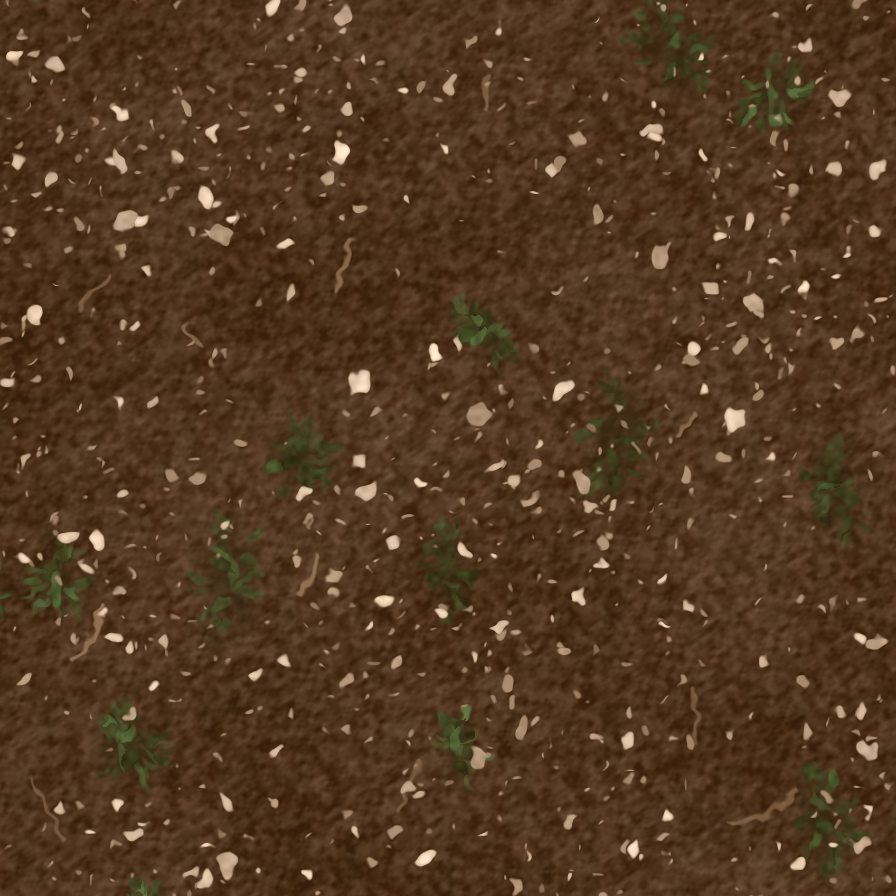
Give the GLSL for this texture, as a Shadertoy shader.

```glsl
// Bare brown soil strewn with pale stone chips, dry straws and small weeds.
// Layered value noise colours the soil; jittered grids scatter ellipses for
// stones, capsules for straws and bunches of pointed leaves for weeds.

const vec3 SOIL_DARK   = vec3(0.278, 0.170, 0.082);
const vec3 SOIL_LIGHT  = vec3(0.340, 0.230, 0.142);
const vec3 SOIL_SHADOW = vec3(0.19, 0.15, 0.06);
const vec3 STONE_DIM   = vec3(0.53, 0.41, 0.30);
const vec3 STONE_PALE  = vec3(0.90, 0.79, 0.68);
const vec3 STRAW       = vec3(0.60, 0.47, 0.35);
const vec3 LEAF_DARK   = vec3(0.18, 0.19, 0.07);
const vec3 LEAF_LIGHT  = vec3(0.36, 0.47, 0.26);
const float GRAIN_CONTRAST = 2.1;
const float EDGE = 0.0017;        // softness of outlines
const float WEED_CELLS = 5.0;
const float WEED_SHARE = 0.68;
const int LEAVES = 22;
const float STRAW_CELLS = 7.0;
const float STRAW_SHARE = 0.22;

// Four random values in 0..1 for a grid cell
vec4 hash4(vec2 cell, float seed) {
    uvec4 v = uvec4(ivec4(ivec2(cell), int(seed), 17)) * 1664525u + 1013904223u;
    for (int i = 0; i < 2; i++) {
        v += v.yzxw * v.wxyz;
        v ^= v >> 16u;
        v = v * 1664525u + 1013904223u;
    }
    v += v.yzxw * v.wxyz;
    v ^= v >> 16u;
    return vec4(v >> 8u) / 16777216.0;
}

float noise(vec2 p, float seed) {
    vec2 c = floor(p), f = fract(p);
    f = f * f * (3.0 - 2.0 * f);
    float low  = mix(hash4(c, seed).x, hash4(c + vec2(1, 0), seed).x, f.x);
    float high = mix(hash4(c + vec2(0, 1), seed).x, hash4(c + 1.0, seed).x, f.x);
    return mix(low, high, f.y);
}

vec2 rotate(vec2 p, float angle) {
    float c = cos(angle), s = sin(angle);
    return vec2(c * p.x + s * p.y, c * p.y - s * p.x);
}

vec3 soil(vec2 p) {
    vec2 q = rotate(p, 0.6) * vec2(0.85, 1.15);
    float tone = 0.50 + GRAIN_CONTRAST * (noise(q * 130.0, 1.0) - 0.5)
               + 1.1 * (noise(q * 240.0, 2.0) - 0.5)
               + 0.7 * (noise(q * 55.0, 3.0) - 0.5)
               + 0.9 * (noise(p * 6.0, 4.0) - 0.5);
    vec3 col = mix(SOIL_DARK, SOIL_LIGHT, tone);
    col.r += 0.022 * (noise(p * 38.0, 5.0) - 0.5);
    return max(col, SOIL_SHADOW * 0.8);
}

// Stones scattered on one grid: x = coverage, y = brightness
vec2 stones(vec2 p, float cells, float share, float rMin, float rMax, float seed) {
    vec2 base = floor(p * cells), result = vec2(0);
    for (int j = -1; j <= 1; j++)
    for (int i = -1; i <= 1; i++) {
        vec2 cell = base + vec2(i, j);
        vec4 r = hash4(cell, seed), s = hash4(cell, seed + 1.0);
        vec2 centre = (cell + r.xy) / cells;
        if (r.z > share * (0.1 + 1.8 * noise(centre * 6.0, 6.0))) continue;
        vec2 d = rotate(p - centre, 0.9 + 2.4 * (s.x - 0.5));
        float radius = mix(rMin, rMax, s.y * s.y);
        float dist = length(d * vec2(0.85, 1.05 + 0.6 * s.z)) - radius;
        float cover = 1.0 - smoothstep(-EDGE, EDGE, dist);
        float bright = s.w * (0.65 + 0.35 * smoothstep(0.0, 0.7, -dist / radius)) + 0.3;
        if (cover > result.x) result = vec2(cover, bright);
    }
    return result;
}

float straws(vec2 p) {
    vec2 base = floor(p * STRAW_CELLS);
    float cover = 0.0;
    for (int j = -1; j <= 1; j++)
    for (int i = -1; i <= 1; i++) {
        vec2 cell = base + vec2(i, j);
        vec4 r = hash4(cell, 40.0), s = hash4(cell, 41.0);
        if (r.z > STRAW_SHARE) continue;
        vec2 d = rotate(p - (cell + r.xy) / STRAW_CELLS, 0.5 + 1.7 * s.x);
        float span = mix(0.012, 0.042, s.y);
        d.y += (s.z - 0.5) * 14.0 * d.x * d.x;
        d.x -= clamp(d.x, -span, span);
        cover = max(cover, (1.0 - smoothstep(0.0, 2.0 * EDGE, length(d) - 0.001)) * (0.4 + 0.5 * s.w));
    }
    return cover;
}

// Weeds: x = leaf coverage, y = leaf brightness, z = shade on the ground
vec3 weeds(vec2 p) {
    vec2 base = floor(p * WEED_CELLS);
    vec3 result = vec3(0);
    for (int j = -1; j <= 1; j++)
    for (int i = -1; i <= 1; i++) {
        vec2 cell = base + vec2(i, j);
        vec4 r = hash4(cell, 60.0), s = hash4(cell, 61.0);
        vec2 d = p - (cell + 0.15 + 0.7 * r.xy) / WEED_CELLS;
        if (r.z > WEED_SHARE || length(d) > 0.13) continue;
        d = rotate(d, 0.8 + 1.6 * s.x);
        vec2 spread = vec2(mix(0.035, 0.075, s.y), mix(0.016, 0.045, s.z));
        result.z = max(result.z, 1.0 - smoothstep(0.2, 1.2, length(d / spread)));
        for (int k = 0; k < LEAVES; k++) {
            vec4 a = hash4(cell, 70.0 + float(k)), b = hash4(cell, 100.0 + float(k));
            float turn = 6.2832 * a.x;
            vec2 q = rotate(d - spread * sqrt(a.y) * vec2(cos(turn), sin(turn)), turn + b.x - 0.5);
            vec2 size = vec2(mix(0.006, 0.016, a.z), mix(0.003, 0.0065, a.w));
            float dist = (length(q / size) - 1.0) * size.y;
            float cover = (1.0 - smoothstep(-EDGE, 1.5 * EDGE, dist)) * (0.4 + 0.5 * b.z);
            if (cover > result.x) result.xy = vec2(cover, b.y * (0.5 + 0.7 * s.w));
        }
    }
    return result;
}

void mainImage(out vec4 fragColor, in vec2 fragCoord) {
    vec2 p = fragCoord / iResolution.y;
    vec2 ragged = p + 0.010 * (vec2(noise(p * 95.0, 7.0), noise(p * 95.0, 8.0)) - 0.5);
    float grain = noise(p * 150.0, 9.0);
    vec3 col = soil(p);

    // Weeds and the dim ground beneath them
    vec3 weed = weeds(ragged);
    col = mix(col, SOIL_SHADOW, 0.5 * weed.z);
    col = mix(col, mix(LEAF_DARK, LEAF_LIGHT, weed.y + 0.6 * (grain - 0.4)), weed.x);

    // Straws, then stones from grit to large chips
    col = mix(col, STRAW, straws(ragged));
    vec2 grit   = stones(ragged, 46.0, 0.30, 0.0022, 0.0046, 10.0);
    vec2 chips  = stones(ragged, 24.0, 0.36, 0.0040, 0.0085, 20.0);
    vec2 pieces = stones(ragged, 13.0, 0.42, 0.0070, 0.0135, 30.0);
    col = mix(col, mix(STONE_DIM, STONE_PALE, grit.y * 0.7), grit.x * 0.75);
    col = mix(col, mix(STONE_DIM, STONE_PALE, chips.y), chips.x * 0.95);
    col = mix(col, mix(STONE_DIM, STONE_PALE, pieces.y + 0.3 * (grain - 0.3)), pieces.x);
    fragColor = vec4(clamp(col, 0.0, 1.0), 1.0);
}
```
